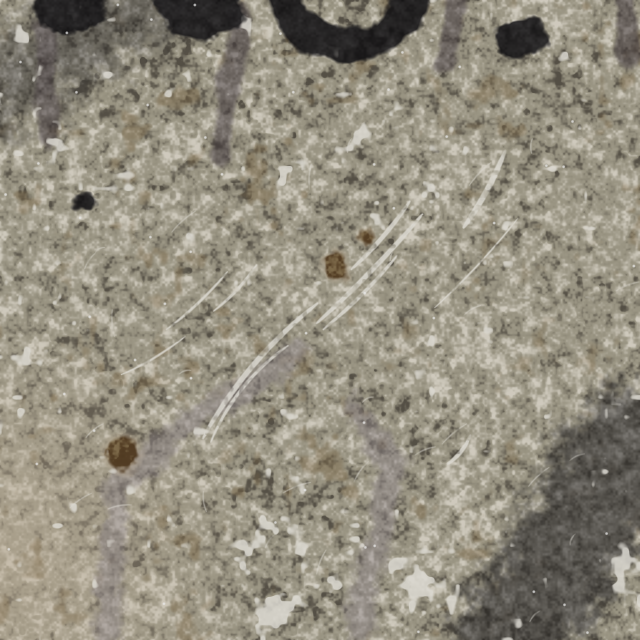
A Shadertoy shader for this texture:

```glsl
const vec3 SHADOW = vec3(0.33, 0.31, 0.27);
const vec3 STONE = vec3(0.60, 0.58, 0.51);
const vec3 PALE = vec3(0.81, 0.79, 0.74);
const vec3 SAND = vec3(0.74, 0.68, 0.59);
const vec3 OCHRE = vec3(0.46, 0.38, 0.25);
const vec3 RUST = vec3(0.29, 0.20, 0.10);
const vec3 SOOT = vec3(0.30, 0.29, 0.275);
const vec3 INK = vec3(0.12, 0.115, 0.12);
const vec3 DRIP = vec3(0.35, 0.32, 0.32);
const vec3 LAVENDER = vec3(0.55, 0.52, 0.52);
const vec3 CHALK = vec3(0.86, 0.85, 0.82);
const float GRAIN_CONTRAST = 1.55;
const float BLOTCH_CONTRAST = 0.45;
const int FINE_SCRATCHES = 28;

// Start and end of each long scratch, boldest first
const vec4 SCRATCHES[11] = vec4[11](
    vec4(0.725, 0.645, 0.790, 0.765), vec4(0.317, 0.315, 0.495, 0.525),
    vec4(0.495, 0.495, 0.660, 0.665), vec4(0.550, 0.580, 0.640, 0.685),
    vec4(0.700, 0.275, 0.735, 0.320), vec4(0.505, 0.485, 0.620, 0.600),
    vec4(0.330, 0.310, 0.450, 0.460), vec4(0.335, 0.515, 0.400, 0.585),
    vec4(0.260, 0.485, 0.355, 0.575), vec4(0.190, 0.415, 0.290, 0.475),
    vec4(0.680, 0.520, 0.810, 0.660));
const vec4 DRIPS[4] = vec4[4](
    vec4(0.375, 0.98, 0.340, 0.755), vec4(0.715, 1.02, 0.700, 0.90),
    vec4(0.975, 1.02, 0.985, 0.91), vec4(0.070, 0.96, 0.075, 0.79));
const vec4 WASHES[5] = vec4[5](
    vec4(0.47, 0.45, 0.28, 0.33), vec4(0.28, 0.33, 0.185, 0.24),
    vec4(0.185, 0.24, 0.165, -0.02), vec4(0.55, 0.36, 0.615, 0.27),
    vec4(0.615, 0.27, 0.56, 0.02));
// Centre and radius
const vec3 BLOTS[4] = vec3[4](
    vec3(0.11, 0.99, 0.045), vec3(0.315, 0.992, 0.058),
    vec3(0.817, 0.942, 0.034), vec3(0.132, 0.68, 0.014));
const vec3 CHIPPED[6] = vec3[6](
    vec3(0.44, 0.09, 0.10), vec3(0.67, 0.07, 0.07), vec3(0.98, 0.09, 0.06),
    vec3(0.47, 0.84, 0.035), vec3(0.575, 0.793, 0.025), vec3(0.06, 0.34, 0.04));
const vec3 RUST_SPOTS[3] = vec3[3](
    vec3(0.191, 0.291, 0.025), vec3(0.522, 0.582, 0.022), vec3(0.575, 0.633, 0.010));

float hash(vec2 p) {
    vec3 q = fract(vec3(p.xyx) * 0.1031);
    q += dot(q, q.yzx + 33.33);
    return fract((q.x + q.y) * q.z);
}

float noise(vec2 p) {
    vec2 i = floor(p), f = fract(p);
    f = f * f * (3.0 - 2.0 * f);
    return mix(mix(hash(i), hash(i + vec2(1, 0)), f.x),
               mix(hash(i + vec2(0, 1)), hash(i + vec2(1, 1)), f.x), f.y);
}

float fbm(vec2 p) {
    return 0.4 * noise(p) + 0.35 * noise(p * 2.03 + 17.0) + 0.25 * noise(p * 4.1 + 41.0);
}

float disc(float d, float radius, float soft) {
    return 1.0 - smoothstep(radius - soft, radius + soft, d);
}

// Distance to a bowed segment, and position along it
vec2 segment(vec2 p, vec4 ends, float bow) {
    vec2 pa = p - ends.xy, ba = ends.zw - ends.xy;
    float h = clamp(dot(pa, ba) / dot(ba, ba), 0.0, 1.0);
    vec2 side = normalize(vec2(-ba.y, ba.x));
    return vec2(length(pa - ba * h - side * bow * 4.0 * h * (1.0 - h)), h);
}

float scratch(vec2 p, vec4 ends, float bow, float width) {
    vec2 s = segment(p, ends, bow);
    float taper = 0.35 + 0.65 * sqrt(4.0 * s.y * (1.0 - s.y));
    float wear = smoothstep(0.15, 0.5, noise(p * 130.0 + 5.0));
    return disc(s.x, width * taper, 0.0016) * mix(0.45, 1.0, wear);
}

void mainImage(out vec4 fragColor, in vec2 fragCoord) {
    vec2 uv = fragCoord / iResolution.xy;
    float grain = fbm(uv * 62.0);
    float blotch = fbm(uv * 7.0 + 3.0);
    float rough = fbm(uv * 38.0 + 70.0) - 0.5;
    vec2 warped = uv + 0.014 * (vec2(noise(uv * 24.0), noise(uv * 24.0 + 50.0)) - 0.5);

    // Mottled stone
    float tone = 0.60 + GRAIN_CONTRAST * (grain - 0.5) + BLOTCH_CONTRAST * (blotch - 0.5);
    float specks = smoothstep(0.58, 0.85, noise(uv * 85.0 + 9.0));
    tone -= 0.38 * specks * smoothstep(0.35, 0.7, fbm(uv * 10.0 + 20.0));
    vec3 color = mix(SHADOW, STONE, smoothstep(-0.05, 0.55, tone));
    color = mix(color, PALE, smoothstep(0.5, 1.15, tone));
    color = mix(color, SAND, 0.45 * disc(length(uv - vec2(0.0, 0.12)), 0.22, 0.25));
    color = mix(color, OCHRE, 0.4 * smoothstep(0.62, 0.8, fbm(uv * 20.0 + 90.0)));

    // Soot, washes and drips
    float soot = disc(segment(warped, vec4(0.98, 0.30, 0.79, -0.02), 0.0).x + 0.09 * rough, 0.09, 0.03);
    soot = max(soot, 0.75 * disc(segment(warped, vec4(-0.03, 0.86, 0.22, 0.99), 0.0).x + 0.12 * rough, 0.065, 0.055));
    color = mix(color, SOOT + 0.3 * (grain - 0.5), 0.86 * soot);
    float wash = 0.0, drip = 0.0;
    for (int i = 0; i < 5; i++)
        wash = max(wash, disc(segment(warped, WASHES[i], 0.0).x + 0.03 * rough, 0.020, 0.010));
    for (int i = 0; i < 4; i++)
        drip = max(drip, disc(segment(warped, DRIPS[i], 0.0).x + 0.012 * rough, 0.016, 0.006));
    color = mix(color, LAVENDER + 0.25 * (grain - 0.5), 0.6 * wash);
    color = mix(color, DRIP + 0.25 * (grain - 0.5), 0.72 * drip);

    // Rust spots with pale rims
    for (int i = 0; i < 3; i++) {
        vec3 spot = RUST_SPOTS[i];
        float d = length(warped - spot.xy) + 0.02 * rough;
        color = mix(color, SAND, 0.4 * disc(d, spot.z * 1.3, 0.006));
        color = mix(color, mix(RUST, OCHRE, smoothstep(0.45, 0.75, grain)), 0.9 * disc(d, spot.z, 0.005));
    }

    // Ink arc and blots
    float ink = disc(abs(length((warped - vec2(0.543, 1.02)) * vec2(0.93, 1.0)) - 0.091) + 0.012 * rough, 0.026, 0.004);
    for (int i = 0; i < 4; i++)
        ink = max(ink, disc(length((warped - BLOTS[i].xy) * vec2(0.85, 1.1)) + 0.018 * rough, BLOTS[i].z, 0.004));
    color = mix(color, INK + 0.12 * (grain - 0.5), 0.95 * ink);

    // Chalky chips
    float chipping = 0.0;
    for (int i = 0; i < 6; i++)
        chipping = max(chipping, disc(length(uv - CHIPPED[i].xy), CHIPPED[i].z, CHIPPED[i].z * 0.6));
    float flakes = 0.65 * noise(uv * 34.0 + 60.0) + 0.35 * noise(uv * 95.0);
    float chips = smoothstep(0.78, 0.89, flakes + 0.19 * chipping);
    color = mix(color, CHALK, 0.85 * chips * (1.0 - 0.7 * ink));

    // Long scratches and scattered fine ones
    float scratched = 0.0;
    for (int i = 0; i < 11; i++) {
        float bow = i == 1 || i == 6 ? 0.014 : -0.004;
        scratched = max(scratched, scratch(uv + 0.003 * rough, SCRATCHES[i], bow, mix(0.0046, 0.0014, float(i) / 10.0)));
    }
    for (int i = 0; i < FINE_SCRATCHES; i++) {
        vec2 seed = vec2(float(i) * 3.7, 11.0);
        vec2 start = vec2(hash(seed), 0.85 * hash(seed + 1.3));
        float angle = 0.95 + 1.6 * (hash(seed + 2.9) - 0.5);
        vec2 reach = mix(0.012, 0.05, hash(seed + 4.1)) * vec2(cos(angle), sin(angle));
        scratched = max(scratched, 0.6 * scratch(uv, vec4(start, start + reach), 0.002, 0.0012));
    }
    color = mix(color, CHALK, 0.85 * scratched);

    // Tiny glints
    vec2 cell = floor(uv * 45.0);
    vec2 center = 0.25 + 0.5 * vec2(hash(cell + 7.0), hash(cell + 31.0));
    float glint = disc(length(fract(uv * 45.0) - center), 0.09, 0.06) * step(0.965, hash(cell + 3.0));
    color = mix(color, vec3(0.92), 0.75 * glint);

    fragColor = vec4(color, 1.0);
}
```
